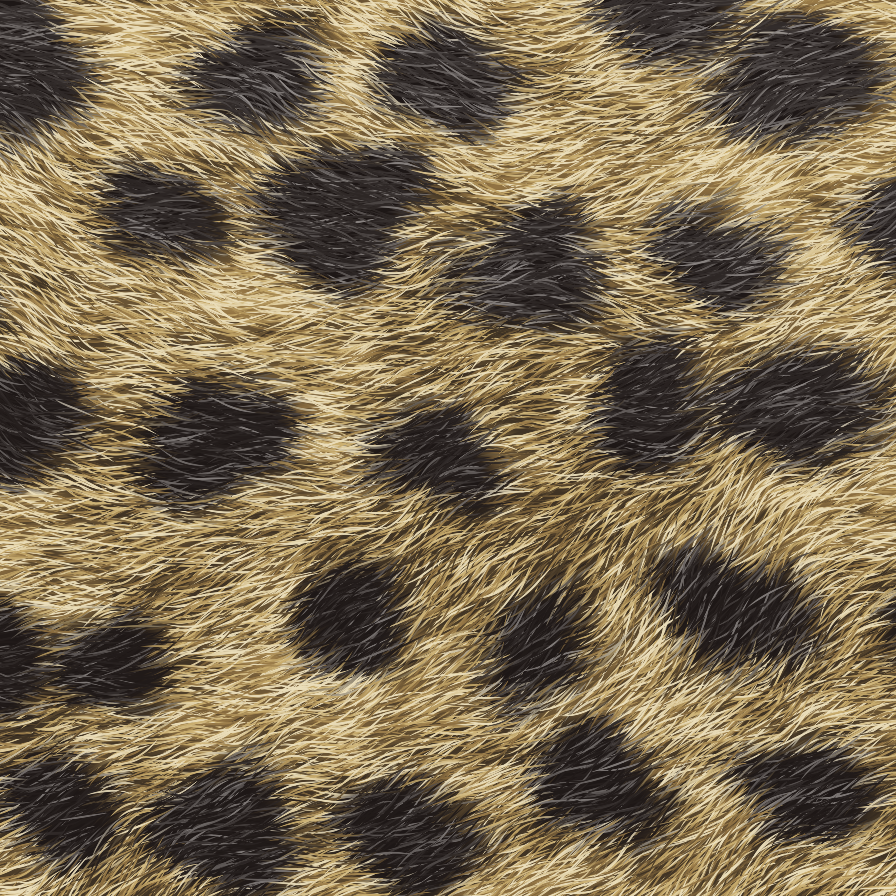
Give the GLSL for this texture, as a Shadertoy shader.

```glsl
// Spotted golden fur: layered hair strands over a field of ragged dark spots.

const int   LAYERS       = 26;
const float CELL         = 0.034;   // spacing of strands inside one layer
const float HAIR_WIDTH   = 0.00115; // half width at the middle of a strand
const float SPOT_SPACING = 0.215;
const float SPOT_RADIUS  = 0.072;
const vec2  SPOT_STRETCH = vec2(1.14, 0.93);

const vec3 BLACK  = vec3(0.115, 0.09, 0.085);
const vec3 SHEEN  = vec3(0.64, 0.62, 0.61);
const vec3 SHADOW = vec3(0.25, 0.20, 0.14);
const vec3 OCHRE  = vec3(0.57, 0.45, 0.26);
const vec3 GOLD   = vec3(0.79, 0.68, 0.43);
const vec3 CREAM  = vec3(0.92, 0.87, 0.73);

vec4 hash4(vec3 p) {
    vec4 q = fract(p.xyzx * vec4(0.1031, 0.1030, 0.0973, 0.1099));
    q += dot(q, q.wzxy + 33.33);
    return fract((q.xxyz + q.yzzw) * q.zywx);
}

float noise(vec2 p) {
    vec2 i = floor(p), f = fract(p);
    f = f * f * (3.0 - 2.0 * f);
    float a = hash4(vec3(i, 7.0)).x;
    float b = hash4(vec3(i + vec2(1.0, 0.0), 7.0)).x;
    float c = hash4(vec3(i + vec2(0.0, 1.0), 7.0)).x;
    float d = hash4(vec3(i + vec2(1.0, 1.0), 7.0)).x;
    return mix(mix(a, b, f.x), mix(c, d, f.x), f.y);
}

// Angle of the coat: falls to the right at upper left, rises at lower right.
float flowAngle(vec2 p) {
    float sweep = smoothstep(-0.1, 1.0, 0.6 * p.x + 0.6 * (1.0 - p.y));
    float tufts = 0.7 * (noise(p * 6.0 + 20.0) - 0.5) + 0.5 * (noise(p * 17.0 + 50.0) - 0.5);
    return mix(-0.5, 0.65, sweep) + tufts;
}

// Approximate signed distance to the nearest spot, negative inside.
float spotDistance(vec2 p) {
    p += 0.055 * (vec2(noise(p * 11.0 + 3.0), noise(p * 11.0 + 40.0)) - 0.5);
    vec2 q = p / SPOT_SPACING + vec2(10.3, 10.1);
    float nearest = 1.0;
    for (int y = -1; y <= 1; y++) {
        float row = floor(q.y) + float(y);
        float stagger = 0.5 * mod(row, 2.0);
        float column = floor(q.x - stagger);
        for (int x = -1; x <= 1; x++) {
            vec2 id = vec2(column + float(x), row);
            vec4 h = hash4(vec3(id, 91.0));
            vec2 centre = id + vec2(stagger, 0.0) + 0.5 + 0.36 * (h.xy - 0.5);
            vec2 offset = (q - centre) * SPOT_SPACING / SPOT_STRETCH;
            float radius = SPOT_RADIUS * mix(0.82, 1.14, h.z);
            nearest = min(nearest, length(offset) - radius);
        }
    }
    return nearest;
}

vec3 goldenHair(float tone) {
    float t = clamp(tone, 0.0, 1.0) * 3.0;
    vec3 c = mix(SHADOW, OCHRE, clamp(t, 0.0, 1.0));
    c = mix(c, GOLD, clamp(t - 1.0, 0.0, 1.0));
    return mix(c, CREAM, clamp(t - 2.0, 0.0, 1.0));
}

vec3 darkHair(float shine, float sun) {
    return mix(BLACK, SHEEN, clamp(0.02 + 0.13 * sun + 0.75 * pow(shine, 4.5), 0.0, 1.0));
}

void mainImage(out vec4 fragColor, in vec2 fragCoord) {
    vec2 p = fragCoord / iResolution.y;
    float blur = 0.5 / iResolution.y;

    float angle = flowAngle(p);
    vec2 along = vec2(cos(angle), sin(angle));
    vec2 across = vec2(-along.y, along.x);

    // Broad light and uneven tufts of the coat.
    float sun = smoothstep(0.3, 1.0, p.y + 0.2 * (p.x - 0.5));
    float clump = 0.5 * noise(p * vec2(6.0, 12.0) + 9.0) + 0.5 * noise(p * vec2(20.0, 38.0) + 70.0);
    float coatTone = 0.50 + 0.20 * sun + 0.75 * (clump - 0.5);

    // Undercoat.
    float under = 1.0 - smoothstep(-0.02, 0.02, spotDistance(p));
    vec3 color = mix(goldenHair(coatTone - 0.45), BLACK, under);

    // Strands, from the deepest layer to the top one.
    for (int layer = 0; layer < LAYERS; layer++) {
        float height = float(layer) / float(LAYERS - 1);
        vec2 shift = hash4(vec3(float(layer), 5.0, 13.0)).xy;
        vec2 grid = p / CELL + shift + 4.0;
        for (int k = 0; k < 9; k++) {
            vec2 id = floor(grid) + vec2(k % 3, k / 3) - 1.0;
            vec4 h = hash4(vec3(id, float(layer) + 17.0));
            vec2 rel = (grid - id - h.xy) * CELL;
            float halfLength = CELL * mix(0.6, 1.0, h.z);
            float u = dot(rel, along) / halfLength;
            float lean = (h.w - 0.5) * 0.8;
            float bend = (fract(h.z * 17.0) - 0.5) * 0.009;
            float v = dot(rel, across) + lean * u * halfLength + bend * u * u;
            float width = HAIR_WIDTH * (1.0 - u * u);
            float cover = 1.0 - smoothstep(width - blur, width + blur, abs(v));
            cover *= step(abs(u), 1.0) * smoothstep(0.0, 0.0005, width);
            if (cover > 0.01) {
                float tint = fract(h.w * 31.0 + h.x * 7.0);
                vec2 root = p - along * (u + 0.5) * halfLength * 0.8;
                float ragged = spotDistance(root) + 0.032 * (fract(tint * 13.0) - 0.5);
                float spot = 1.0 - smoothstep(-0.015, 0.015, ragged);
                float tone = coatTone + 1.15 * (tint - 0.5) + 0.25 * (height - 0.4) + 0.08 * u;
                vec3 hair = mix(goldenHair(tone), darkHair(tint, sun), spot);
                color = mix(color, hair, cover * 0.95);
            }
        }
    }
    fragColor = vec4(color, 1.0);
}
```
